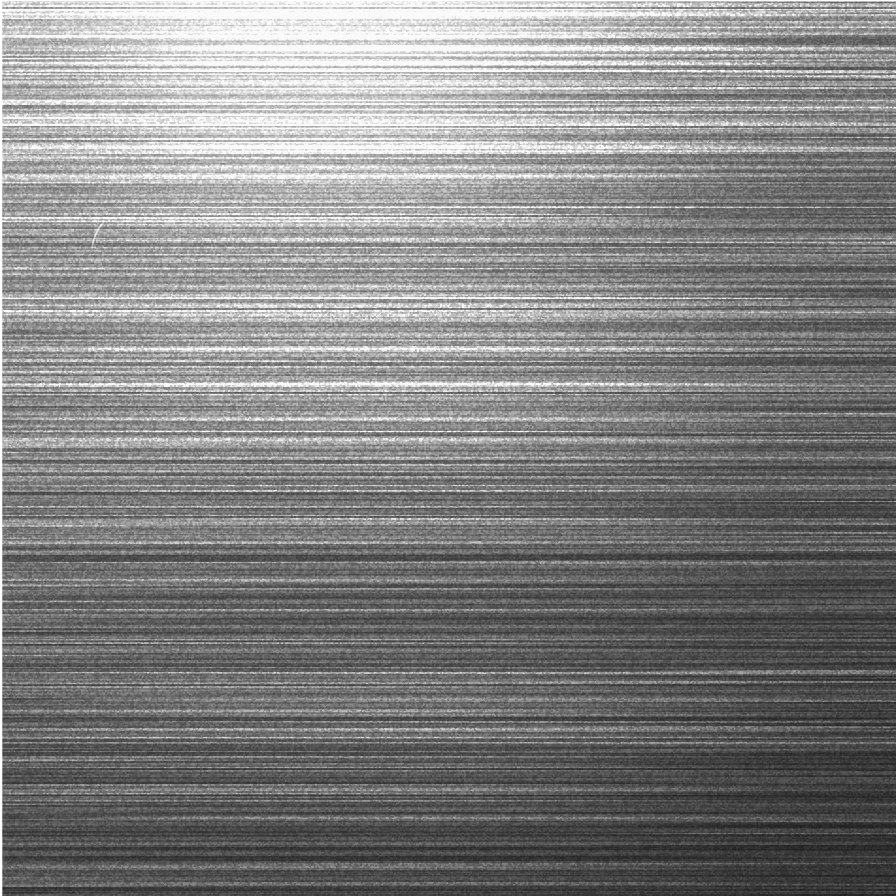
Write a WebGL 2 fragment shader that draws this texture.

```glsl
#version 300 es
precision highp float;

// Brushed steel: a soft sheen falling from upper left to lower right,
// modulated by stretched cellular noise for the long horizontal strokes
// and by tiny square cells for the faint sparkling grain.

uniform vec2 u_resolution;
out vec4 fragColor;

// Three independent random values per cell
vec3 hash3(vec2 cell) {
    vec3 q = fract(cell.xyx * vec3(0.1031, 0.1030, 0.0973));
    q += dot(q, q.yxz + 33.33);
    return fract((q.xxy + q.yzz) * q.zyx);
}

// Smooth cellular noise: random cell tones blended by distance, centred on 0
float cellTone(vec2 p, float jitterY) {
    vec2 cell = floor(p);
    float tone = 0.0;
    float total = 0.0;
    for (int j = -1; j <= 1; j++) {
        for (int i = -1; i <= 1; i++) {
            vec2 neighbour = cell + vec2(i, j);
            vec3 h = hash3(neighbour + 71.0);
            vec2 seed = neighbour + 0.5 + (h.xy - 0.5) * vec2(0.8, jitterY);
            vec2 d = p - seed;
            float weight = exp(-8.0 * dot(d, d));
            tone += weight * h.z;
            total += weight;
        }
    }
    return tone / total - 0.5;
}

// Broad reflection across the sheet
float sheen(vec2 uv) {
    float light = 0.28 + 0.59 * pow(uv.y, 1.35);
    vec2 glow = (uv - vec2(0.34, 0.92)) / vec2(0.22, 0.2);
    light += 0.11 * exp(-dot(glow, glow));
    light *= 1.0 - mix(0.27, 0.36, uv.y) * smoothstep(0.42, 1.0, uv.x);
    light *= 1.0 - 0.12 * uv.y * smoothstep(0.25, 0.0, uv.x);
    light *= 1.0 + 0.12 * (1.0 - uv.x) * (1.0 - uv.y);
    float across = uv.x - 0.45;
    return light + 0.035 * cos(15.7 * (uv.y - 0.58)) * exp(-8.0 * across * across);
}

// Short curved scratch near the left side
float scratch(vec2 uv) {
    float d = abs(length(uv - vec2(0.16, 0.715)) - 0.058);
    float span = smoothstep(0.718, 0.728, uv.y) * smoothstep(0.757, 0.747, uv.y);
    return smoothstep(0.0017, 0.0002, d) * span * step(uv.x, 0.16);
}

void main() {
    vec2 uv = gl_FragCoord.xy / u_resolution;

    // Strokes from hair-thin to broad, then grain
    float fine = cellTone(uv * vec2(1.2, 512.0), 0.3);
    float medium = cellTone(uv * vec2(1.1, 210.0) + 19.0, 0.4);
    float broad = cellTone(uv * vec2(1.3, 38.0) + 47.0, 0.4);
    float grain = cellTone(uv * vec2(475.0, 505.0) + 5.0, 0.8);

    // Relief flattens where the sheen is close to white
    float light = sheen(uv);
    float relief = 0.76 * fine + 0.22 * medium + 0.08 * broad + 0.38 * grain;
    relief *= 1.0 - 0.4 * smoothstep(0.55, 0.95, light);
    float metal = light * exp(relief);

    // Sparse glints along the brightest strokes
    metal += 0.08 * smoothstep(0.3, 0.48, fine) * (0.8 + grain);
    metal += 0.25 * scratch(uv);

    // Pale rim on the left and top edges
    float rim = max(smoothstep(0.0035, 0.0015, uv.x), smoothstep(0.9975, 0.9995, uv.y));
    metal = mix(clamp(metal, 0.12, 0.98), 1.0, rim);

    fragColor = vec4(vec3(metal), 1.0);
}
```
